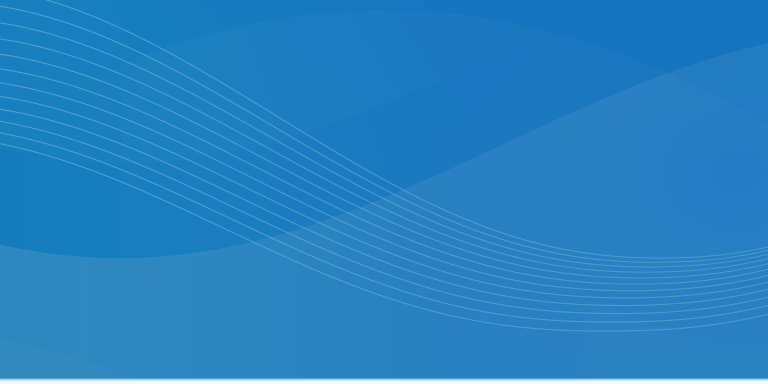
A Shadertoy shader for this background:

```glsl
// Blue backdrop with soft overlapping waves, a fan of thin curved lines and a pale base strip.

const vec3 TEAL_LEFT = vec3(0.090, 0.500, 0.740);
const vec3 BLUE_RIGHT = vec3(0.090, 0.470, 0.750);
const vec3 WAVE_TINT = vec3(0.450, 0.640, 0.780);
const vec3 HILL_TINT = vec3(0.350, 0.620, 0.790);
const vec3 DEEP_BLUE = vec3(0.110, 0.460, 0.780);
const vec3 LINE_COLOR = vec3(0.480, 0.710, 0.840);
const vec3 STRIP_SHADE = vec3(0.660, 0.760, 0.850);
const vec3 STRIP_LIGHT = vec3(0.960, 0.970, 0.980);

const int LINE_COUNT = 12;
const float LINE_WIDTH = 0.0028;   // share of canvas height
const float LINE_ALPHA = 0.55;
const float STRIP_HEIGHT = 0.014;
const vec2 HILL_TOP = vec2(0.5, 0.974);
const float HILL_CURVE = 1.21;

// Cosine swell with its trough at "low"; a power above 1 widens the trough.
float swell(float x, vec2 low, float rise, float freq, float power) {
    float lift = 0.5 - 0.5 * cos(freq * (x - low.x));
    return low.y + rise * pow(max(lift, 0.0), power);
}

// Converts a field value to its distance in pixels.
float toPixels(float d) {
    return d / max(length(vec2(dFdx(d), dFdy(d))), 1e-6);
}

// Smooth coverage of the region where d is positive.
float fill(float d) {
    return clamp(0.5 + toPixels(d), 0.0, 1.0);
}

// Coverage of a fine stroke, kept faint when thinner than a pixel.
float stroke(float d) {
    float width = LINE_WIDTH * iResolution.y;
    float reach = 0.5 * max(width, 1.0) + 0.5;
    return min(width, 1.0) * clamp(reach - abs(toPixels(d)), 0.0, 1.0);
}

// Lines blend from an upper to a lower curve and bunch up at the ends.
float lineFan(vec2 uv) {
    float upper = swell(uv.x, vec2(0.86, 0.328), 0.715, 3.34, 1.1);
    float lower = swell(uv.x, vec2(0.79, 0.138), 0.51, 3.49, 1.2);
    float bunching = mix(0.25, -0.5, uv.x);
    float coverage = 0.0;
    for (int i = 0; i < LINE_COUNT; i++) {
        float t = float(i) / float(LINE_COUNT - 1);
        t += bunching * t * (1.0 - t);
        coverage = max(coverage, stroke(uv.y - mix(upper, lower, t)));
    }
    return coverage;
}

void mainImage(out vec4 fragColor, in vec2 fragCoord) {
    vec2 uv = fragCoord / iResolution.xy;

    // Base gradient, a little darker towards the upper right
    vec3 color = mix(TEAL_LEFT, BLUE_RIGHT, smoothstep(0.0, 0.75, uv.x));
    color -= vec3(0.01, 0.015, 0.005) * smoothstep(0.7, 1.6, uv.x + uv.y - 0.3);

    // Broad hill, fading out at the left
    float hillX = uv.x - HILL_TOP.x;
    float hill = fill(HILL_TOP.y - HILL_CURVE * hillX * hillX - uv.y);
    color = mix(color, HILL_TINT, 0.075 * hill * smoothstep(0.0, 0.3, uv.x));

    // Faint middle wave
    float middle = swell(uv.x, vec2(0.17, 0.575), 0.38, 4.2, 1.0);
    float middleFade = 1.0 - smoothstep(0.55, 0.8, uv.x);
    color -= vec3(0.008, 0.008, 0.002) * fill(middle - uv.y) * middleFade;

    // Large lower wave
    float front = swell(uv.x, vec2(0.156, 0.328), 0.594, 3.14159, 1.0);
    float frontAlpha = mix(0.27, 0.17, smoothstep(0.0, 0.6, uv.x));
    color = mix(color, WAVE_TINT, frontAlpha * fill(front - uv.y));

    // Deep glow at the right and a faint rise in the lower left corner
    vec2 glow = (uv - vec2(0.95, 0.53)) / vec2(0.14, 0.22);
    color = mix(color, DEEP_BLUE, 0.35 * exp(-dot(glow, glow)));
    float corner = 0.115 - 0.35 * uv.x - 1.3 * uv.x * uv.x - uv.y;
    color = mix(color, WAVE_TINT, 0.04 * fill(corner));

    // Fan of lines, weaker where they crowd at the right
    float lineAlpha = LINE_ALPHA * mix(1.0, 0.75, uv.x);
    color = mix(color, LINE_COLOR, lineAlpha * lineFan(uv));

    // Pale strip along the base
    vec3 strip = mix(STRIP_LIGHT, STRIP_SHADE, smoothstep(0.4, 1.0, uv.y / STRIP_HEIGHT));
    color = mix(color, strip, fill(STRIP_HEIGHT - uv.y));

    fragColor = vec4(color, 1.0);
}
```
